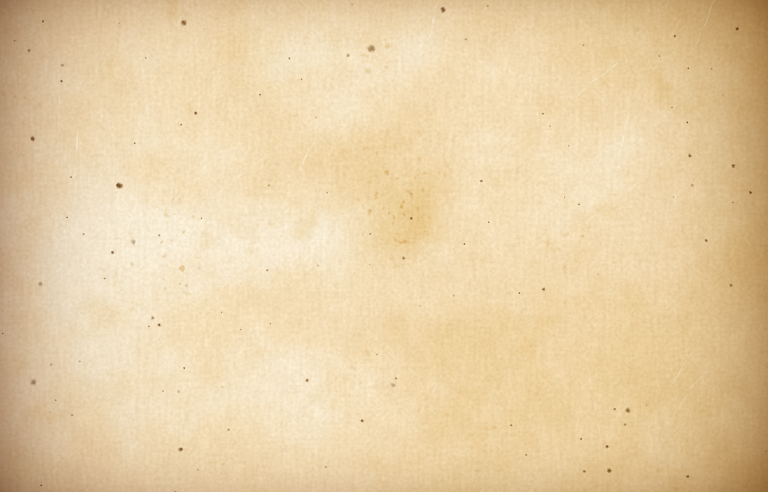
A Shadertoy shader for this texture:

```glsl
// Aged parchment: cream paper clouded by layered gradient noise and soft stains,
// with grain, ragged foxing, hashed rust specks and pale scratches laid over it,
// and a warm brown burn multiplied in towards the edges.

vec2 hash2(vec2 p) {
    vec3 q = fract(p.xyx * vec3(0.1031, 0.1030, 0.0973));
    q += dot(q, q.yzx + 33.33);
    return fract((q.xx + q.yz) * q.zy);
}

// Gradient noise, roughly -0.7 to 0.7
float noise(vec2 p) {
    vec2 i = floor(p), f = fract(p);
    vec2 u = f * f * f * (f * (f * 6.0 - 15.0) + 10.0);
    vec2 a = hash2(i) * 2.0 - 1.0;
    vec2 b = hash2(i + vec2(1, 0)) * 2.0 - 1.0;
    vec2 c = hash2(i + vec2(0, 1)) * 2.0 - 1.0;
    vec2 d = hash2(i + vec2(1, 1)) * 2.0 - 1.0;
    return mix(mix(dot(a, f), dot(b, f - vec2(1, 0)), u.x),
               mix(dot(c, f - vec2(0, 1)), dot(d, f - vec2(1, 1)), u.x), u.y);
}

float fbm(vec2 p) {
    float sum = 0.0, amp = 0.5;
    for (int i = 0; i < 5; i++) {
        sum += amp * noise(p);
        p = mat2(1.6, 1.2, -1.2, 1.6) * p + 7.3;
        amp *= 0.55;
    }
    return sum;
}

// Soft elliptical patch
float patchAt(vec2 p, vec2 centre, vec2 size) {
    vec2 d = (p - centre) / size;
    return exp(-dot(d, d));
}

// One ragged dot at most in each grid cell, mostly small and faint
float specks(vec2 p, float cells, float radius, float density) {
    p = mat2(0.8, 0.6, -0.6, 0.8) * p + 3.0;
    vec2 id = floor(p * cells) + cells;
    vec2 pick = hash2(id + 11.0);
    vec2 centre = 0.15 + 0.7 * hash2(id);
    float r = radius * (0.4 + 0.6 * pick.y * pick.y);
    float d = length(fract(p * cells) - centre) / cells;
    d += 0.8 * r * noise(p / r * 0.8);
    float soft = 0.5 * r + 0.5 / iResolution.y;
    float spot = 1.0 - smoothstep(r - soft, r + soft, d);
    return spot * step(pick.x, density) * (0.35 + 0.65 * hash2(id + 5.0).x);
}

// Thin, broken, slightly bent lines, mostly leaning up to the right
float scratches(vec2 p, float aspect) {
    float sum = 0.0;
    for (int i = 0; i < 34; i++) {
        vec2 place = hash2(vec2(i, 4.7) * 7.1), form = hash2(vec2(i, 19.2) * 5.3);
        vec2 look = hash2(vec2(i, 31.8) * 3.7);
        float angle = mix(0.6, 1.75, form.x);
        vec2 dir = vec2(cos(angle), sin(angle));
        vec2 q = p - place * vec2(aspect, 1.0);
        float along = dot(q, dir), len = mix(0.02, 0.15, form.y);
        float across = dot(q, vec2(-dir.y, dir.x));
        across += (look.x - 0.5) * along * along * 1.5 + 0.006 * noise(vec2(along * 25.0, i));
        float width = 0.0008 + 0.0008 * look.x;
        float line = 1.0 - smoothstep(width * 0.4, width + 0.6 / iResolution.y, abs(across));
        float ends = 1.0 - smoothstep(len * 0.3, len, abs(along));
        float wear = smoothstep(-0.3, 0.35, noise(vec2(along * 60.0, float(i) * 3.1)));
        sum += line * ends * wear * mix(0.2, 1.0, look.y * look.y);
    }
    return min(sum, 1.0);
}

void mainImage(out vec4 fragColor, in vec2 fragCoord) {
    vec2 uv = fragCoord / iResolution.xy;
    vec2 p = fragCoord / iResolution.y;
    float aspect = iResolution.x / iResolution.y;
    vec2 warped = uv + 0.13 * vec2(fbm(p * 5.0), fbm(p * 5.0 + 31.0));

    // Cloudy paper, paler on the left and in a few worn patches
    float cloud = fbm(p * 2.6 + 3.0);
    float tone = 0.46 + 0.6 * cloud + 0.55 * fbm(p * 8.0 + 9.0) - 0.45 * (uv.x - 0.45);
    tone += 0.50 * patchAt(warped, vec2(0.30, 0.50), vec2(0.22, 0.09));
    tone += 0.60 * patchAt(warped, vec2(0.42, 0.21), vec2(0.10, 0.10));
    tone += 0.45 * patchAt(warped, vec2(0.80, 0.64), vec2(0.09, 0.13));
    tone += 0.40 * patchAt(warped, vec2(0.48, 0.88), vec2(0.22, 0.10));
    tone += 0.30 * patchAt(warped, vec2(0.12, 0.50), vec2(0.10, 0.30));
    tone -= 0.20 * patchAt(warped, vec2(0.62, 0.22), vec2(0.20, 0.20));
    vec3 paper = mix(vec3(0.92, 0.80, 0.58), vec3(0.955, 0.865, 0.705), smoothstep(-0.1, 0.55, tone));
    paper = mix(paper, vec3(0.975, 0.93, 0.835), smoothstep(0.45, 1.1, tone));

    // Amber stains: a central blot, a diagonal trail and scattered blooms
    float stain = 0.65 * patchAt(warped, vec2(0.54, 0.55), vec2(0.055, 0.08));
    stain += 0.30 * patchAt(warped, vec2(0.47, 0.67), vec2(0.08, 0.08));
    stain += 0.25 * patchAt(warped, vec2(0.33, 0.86), vec2(0.04, 0.12));
    stain += 0.4 * smoothstep(0.1, 0.45, fbm(p * 7.0 + 17.0));
    paper = mix(paper, vec3(0.89, 0.74, 0.46), clamp(stain, 0.0, 0.8));

    // Mottled grain at several sizes, with upright and a few level fibres
    float grain = 0.050 * noise(p * 125.0) + 0.034 * noise(p * 211.0 + 5.0);
    grain += 0.035 * fbm(p * 30.0) + 0.030 * noise(p * vec2(130.0, 16.0));
    grain += 0.012 * noise(p * vec2(16.0, 140.0));
    paper += grain * vec3(0.7, 0.9, 1.2);

    // Ragged foxing gathers in clusters; dark rust spots are sparse
    float cluster = smoothstep(0.0, 0.35, fbm(p * 3.2 + 41.0)) + stain;
    float flecks = smoothstep(0.24, 0.5, noise(p * 58.0) + 0.35 * noise(p * 120.0));
    float freckles = specks(p, 47.0, 0.0026, 0.22);
    paper = mix(paper, vec3(0.82, 0.63, 0.33), min((0.45 * flecks + 0.6 * freckles) * cluster, 0.7));
    float rust = specks(p + 0.2, 23.0, 0.0027, 0.10) + specks(p + 0.61, 9.0, 0.0062, 0.13);
    paper = mix(paper, vec3(0.42, 0.25, 0.06), 0.9 * min(rust, 1.0));
    paper = mix(paper, vec3(1.0, 0.97, 0.89), 0.8 * scratches(p, aspect));

    // Burnt border: rosy on the left, golden on the right, deepest in corners
    vec2 q = abs(uv * 2.0 - 1.0);
    float burn = 0.95 * pow(q.x, 8.0) + 0.36 * pow(q.y, 11.0);
    burn += 0.6 * pow(q.x * q.y, 3.0);
    burn *= 1.0 + 0.25 * cloud;
    vec3 tint = mix(vec3(0.75, 0.675, 0.625), vec3(0.76, 0.68, 0.56), uv.x);
    fragColor = vec4(clamp(paper * pow(tint, vec3(burn)), 0.0, 1.0), 1.0);
}
```
